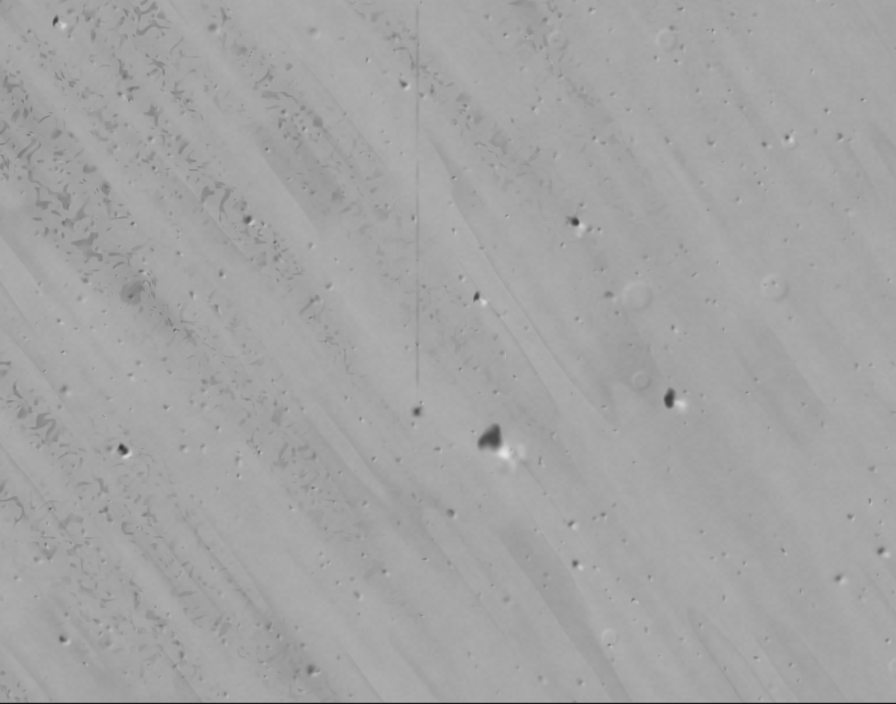
Write a WebGL 1 fragment shader that draws this texture.

```glsl
precision highp float;
// A flat grey dusty plain seen from above: soft diagonal wind streaks, fine pits,
// sparse side-lit boulders and faint ring craters. Streaks are stretched value
// noise; the scattered features are jittered one per cell on turned, hashed grids.
uniform vec2 u_resolution;

const float BASE_GREY = 0.650;
const float STREAK_DEPTH = 0.075;
const float FURROW_DEPTH = 0.034;
const float MOTTLE_DEPTH = 0.014;
const float GRAIN_DEPTH = 0.018;
const float ROUGH_DEPTH = 0.10;
const float PIT_DEPTH = 0.16;
const float BOULDER_SHADOW = 0.38;
const float BOULDER_GLINT = 0.18;
const float RING_DEPTH = 0.045;
const vec2 TO_LIGHT = vec2(0.78, -0.62);
const vec2 OUTCROP = vec2(0.703, 0.370);
const vec2 SCRATCH_END = vec2(0.593, 0.415);

float hash(vec2 p) {
  return fract(sin(dot(p, vec2(127.1, 311.7))) * 43758.5453);
}

float noise(vec2 p) {
  vec2 i = floor(p);
  vec2 f = fract(p);
  f = f * f * (3.0 - 2.0 * f);
  return mix(mix(hash(i), hash(i + vec2(1.0, 0.0)), f.x),
             mix(hash(i + vec2(0.0, 1.0)), hash(i + 1.0), f.x), f.y);
}

vec2 noise2(vec2 p) {
  return vec2(noise(p + 5.3), noise(p + 47.9)) - 0.5;
}

float blob(vec2 d, float radius) {
  return exp(-dot(d, d) / (radius * radius));
}

// Offset from the jittered centre of a turned cell, in canvas units, and a hash.
vec3 scatter(vec2 p, float cells, float seed) {
  float c = cos(seed);
  float s = sin(seed);
  mat2 turn = mat2(c, s, -s, c);
  vec2 q = turn * p * cells;
  vec2 id = floor(q) + seed;
  vec2 centre = 0.2 + 0.6 * vec2(hash(id + 3.7), hash(id + 8.3));
  return vec3((fract(q) - centre) * turn / cells, hash(id + 15.1));
}

// Streak coordinates: x across the wind, y along it, bending to the right.
vec2 windFrame(vec2 p) {
  vec2 w = vec2(0.73 * p.x + 0.07 * p.x * p.x + 0.60 * p.y, 0.62 * p.x - 0.79 * p.y);
  w.x += 0.022 * (noise(p * 4.0) - 0.5) + 0.005 * (noise(p * 15.0) - 0.5);
  return w;
}

float streaks(vec2 w) {
  float broad = noise(vec2(w.x * 19.0, w.y * 2.4 + 4.0));
  float narrow = noise(vec2(w.x * 42.0 + 9.0, w.y * 3.6));
  float thin = noise(vec2(w.x * 85.0, w.y * 6.0 + 21.0));
  return 0.38 * broad + 0.40 * narrow + 0.22 * thin - 0.5;
}

// Broken dark lines with a crisp edge, where stretched noise crosses its middle.
float furrows(vec2 w) {
  float level = noise(vec2(w.x * 30.0 + 3.0, w.y * 3.0 + 11.0)) - 0.5;
  float line = smoothstep(-0.03, 0.03, level) * smoothstep(0.28, 0.03, level);
  return line * smoothstep(0.4, 0.75, noise(vec2(w.x * 14.0, w.y * 6.0 + 33.0)));
}

// Small dark pits of varied depth with a pale rim on the lit side.
float pits(vec2 p, float cells, float chance, float radius, float seed) {
  vec3 s = scatter(p, cells, seed);
  float size = radius * (0.65 + 0.7 * fract(s.z * 91.7));
  float depth = step(s.z, chance) * (0.25 + 1.1 * fract(s.z * 57.3));
  return depth * (0.5 * blob(s.xy - TO_LIGHT * size * 1.5, size) - blob(s.xy, size));
}

// A rock: ragged shadow on one side, bright face towards the light.
float boulder(vec2 d, float radius, float seed) {
  vec2 rough = d + radius * 1.1 * noise2(d * 0.9 / radius + seed * 70.0);
  float shade = smoothstep(1.15, 0.2, length((rough + TO_LIGHT * radius * 0.5) * vec2(1.0, 0.85)) / radius);
  float face = blob(rough - TO_LIGHT * radius * 1.0, radius * 0.75);
  return BOULDER_GLINT * face - BOULDER_SHADOW * shade;
}

float ringCrater(vec2 d, float radius) {
  float r = length(d);
  float rim = exp(-pow((r - radius) / (radius * 0.25), 2.0));
  float side = dot(d, TO_LIGHT) / max(r, 0.0001);
  return RING_DEPTH * (rim * (0.1 - side) + 0.2 * smoothstep(radius, radius * 0.4, r));
}

void main() {
  vec2 p = gl_FragCoord.xy / u_resolution.y;
  vec2 w = windFrame(p);

  // Ground tone: streaks and furrows fade to the right, over mottling and grain.
  float streak = streaks(w);
  float fade = mix(1.0, 0.7, smoothstep(0.6, 1.2, p.x));
  float grey = BASE_GREY + fade * (STREAK_DEPTH * streak - FURROW_DEPTH * furrows(w));
  grey += MOTTLE_DEPTH * (noise(p * 50.0) - 0.5) + GRAIN_DEPTH * (noise(p * 200.0) - 0.5);

  // Rough, pitted ground follows the dark streaks of the upper left.
  float upperLeft = smoothstep(0.8, -0.35, p.x - p.y * 0.6);
  float cluster = upperLeft * smoothstep(0.08, -0.2, streak);
  grey -= ROUGH_DEPTH * cluster * smoothstep(0.55, 0.95, noise(p * 125.0 + 3.0 * noise(p * 40.0)));

  // Pits, bent out of round by a small warp.
  vec2 bent = p + 0.005 * noise2(p * 110.0);
  grey += 0.5 * PIT_DEPTH * pits(bent, 75.0, 0.05 + 0.25 * cluster, 0.0028, 2.0);
  grey += 0.9 * PIT_DEPTH * pits(bent, 37.0, 0.13, 0.0031, 31.5);
  grey += 1.5 * PIT_DEPTH * pits(bent, 14.0, 0.10, 0.0042, 67.0);

  // Sparse boulders, and one larger outcrop with a pale broken foot.
  vec3 rock = scatter(p, 6.0, 12.9);
  float rockChance = mix(0.05, 0.2, smoothstep(0.5, 0.9, p.x));
  grey += step(rock.z, rockChance) * boulder(rock.xy, 0.007 + 0.025 * rock.z, rock.z);
  vec2 outcrop = p - OUTCROP;
  grey += boulder(outcrop, 0.017, 0.31);
  grey += 0.32 * blob(outcrop - vec2(0.021, -0.018), 0.022) * (noise(p * 85.0) - 0.4);

  // Faint ring craters, mostly on the right.
  vec3 ring = scatter(p, 6.0, 53.4);
  float ringChance = mix(0.02, 0.26, smoothstep(0.6, 0.95, p.x));
  grey += step(ring.z, ringChance) * ringCrater(ring.xy, 0.010 + 0.04 * ring.z);

  // Thin vertical scratch ending in a dark speck.
  float scratch = exp(-pow((p.x - SCRATCH_END.x) / 0.0026, 2.0));
  grey -= 0.07 * scratch * smoothstep(0.41, 0.45, p.y) * noise(vec2(3.0, p.y * 45.0));
  grey -= 0.35 * blob(bent - SCRATCH_END, 0.006);

  // Dark lower border.
  grey *= smoothstep(0.0, 0.003, p.y);
  gl_FragColor = vec4(vec3(clamp(grey, 0.0, 1.0)), 1.0);
}
```
